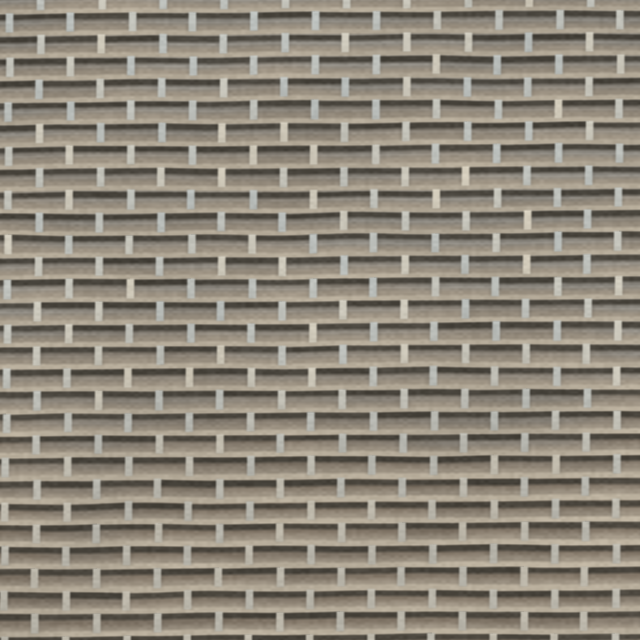
This texture is drawn by a WebGL 1 fragment shader. Its source:

```glsl
precision highp float;
// Woven wire mesh: staggered pale vertical wires over beige threads and dark gaps.

uniform vec2 u_resolution;

// Layout, in canvas widths or in cells
const float ROWS = 28.75;
const float COLUMNS = 10.48;
const vec2 PHASE = vec2(0.164, 0.5);
const float ROW_TILT = 0.005;
const float COLUMN_LEAN = 0.009;
const float SOFTNESS = 0.0022;

// Parts of one cell, as fractions of its height or width
const float THREAD_HALF = 0.12;
const float GAP_CENTRE = 0.26;
const float GAP_HALF = 0.125;
const float WIRE_HALF = 0.062;

// Wear
const float GAP_JITTER = 0.07;
const float SEGMENT_TILT = 0.08;
const float WIRE_JITTER = 0.03;
const float GRAIN = 0.05;

const vec3 GAP_DARK = vec3(0.26, 0.245, 0.215);
const vec3 SHADE_GREY = vec3(0.51, 0.495, 0.465);
const vec3 SHADE_BROWN = vec3(0.49, 0.445, 0.39);
const vec3 WEFT_TAN = vec3(0.60, 0.56, 0.50);
const vec3 THREAD_BEIGE = vec3(0.71, 0.67, 0.60);
const vec3 WIRE_COOL = vec3(0.75, 0.77, 0.76);
const vec3 WIRE_CREAM = vec3(0.86, 0.83, 0.76);
const vec3 WIRE_DULL = vec3(0.73, 0.71, 0.66);

float hash(vec2 p) {
  return fract(sin(dot(p, vec2(127.1, 311.7))) * 43758.5453);
}

float noise(vec2 p) {
  vec2 i = floor(p);
  vec2 f = fract(p);
  f = f * f * (3.0 - 2.0 * f);
  return mix(mix(hash(i), hash(i + vec2(1.0, 0.0)), f.x),
             mix(hash(i + vec2(0.0, 1.0)), hash(i + 1.0), f.x), f.y);
}

// 1 where the signed distance is negative, with a soft edge
float cover(float d, float soft) {
  return 1.0 - smoothstep(-soft, soft, d);
}

void main() {
  vec2 uv = gl_FragCoord.xy / u_resolution;
  float down = 1.0 - uv.y;
  float soft = max(SOFTNESS, 1.0 / min(u_resolution.x, u_resolution.y));
  float softY = soft * ROWS;
  float softX = soft * COLUMNS;
  float low = smoothstep(0.4, 0.95, down);

  // Row and staggered column of this cell
  float waver = 0.09 * (noise(vec2(uv.x * 9.0, down * 14.0)) - 0.5);
  float rowPos = (down + ROW_TILT * uv.x) * ROWS - PHASE.y + waver;
  float row = floor(rowPos);
  float v = rowPos - row;
  float colPos = (uv.x + COLUMN_LEAN * down) * COLUMNS - PHASE.x
               - 0.5 * mod(row, 2.0);
  float segment = floor(colPos);
  float column = floor(colPos + 0.5);
  float along = colPos - segment - 0.5;

  // Weft: cool or brown shade near the gap, tan below it
  float patchy = noise(uv * vec2(7.0, 16.0) + 3.0);
  vec3 shade = mix(SHADE_GREY, SHADE_BROWN, clamp(low + 0.7 * patchy - 0.25, 0.0, 1.0));
  vec3 color = mix(shade, WEFT_TAN, smoothstep(0.5, 0.85, v + 0.1 * patchy));
  color += 0.05 * cover(abs(v - 0.53) - 0.05, softY) * (1.0 - low);
  color *= 0.95 + 0.1 * hash(vec2(segment, row));

  // Beige thread across each cell boundary
  float threadHalf = THREAD_HALF + 0.035 * low;
  float threadDist = min(v, 1.0 - v) - threadHalf;
  vec3 thread = THREAD_BEIGE * (0.94 + 0.08 * patchy + 0.03 * low);
  color = mix(color, thread, cover(threadDist, softY * 1.3));

  // Dark gap: crisp top, softer bottom, slightly tilted per segment
  float tilt = SEGMENT_TILT * (hash(vec2(segment, row + 41.0)) - 0.5) * along;
  float gapMid = GAP_CENTRE + tilt + GAP_JITTER * (hash(vec2(row, 7.3)) - 0.5);
  float gapHalf = GAP_HALF + 0.03 * (hash(vec2(segment + 19.0, row)) - 0.5) + 0.01 * low;
  float gap = cover(gapMid - gapHalf - v, softY)
            * cover(v - gapMid - gapHalf, softY * 1.5);
  float depth = 0.84 + 0.16 * hash(vec2(row, segment + 63.0));
  color = mix(color, GAP_DARK, gap * depth);

  // Vertical wire: shaded edge, then a lit core fading into the threads
  float shift = WIRE_JITTER * (hash(vec2(column, row + 11.0)) - 0.5);
  float wireDist = abs(colPos - column - shift) - WIRE_HALF;
  float ends = smoothstep(0.0, 0.12, v) * (1.0 - smoothstep(0.88, 1.0, v));
  color *= 1.0 - 0.07 * ends * cover(wireDist - 0.03, softX * 2.0);
  float glint = hash(vec2(column + 5.0, row));
  vec3 wire = mix(WIRE_COOL, WIRE_CREAM, glint * glint);
  wire = mix(wire, WIRE_DULL, 0.75 * low) * (0.94 + 0.08 * (1.0 - v));
  color = mix(color, wire, 0.95 * ends * cover(wireDist, softX * 1.2));

  // Fine grain and broad unevenness
  color += GRAIN * (noise(uv * vec2(150.0, 230.0)) - 0.5);
  color *= 0.975 + 0.06 * noise(uv * 4.0 + 9.0);
  gl_FragColor = vec4(clamp(color, 0.0, 1.0), 1.0);
}
```
